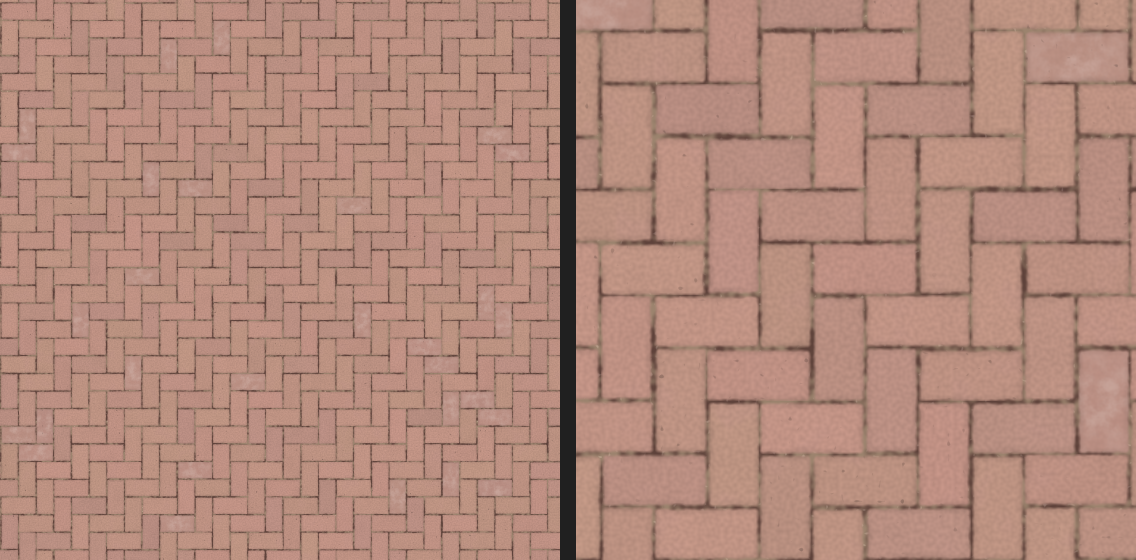
Left: the whole. Right: its middle third, enlarged.
Reproduce this texture procedurally as a three.js fragment shader.

```glsl
// Herringbone paving of worn pink and tan clay bricks with thin sandy joints.
varying vec2 vUv;

const float CELLS = 31.74;                // brick widths across the canvas
const vec2 PHASE = vec2(-0.046, 1.42);    // where the bond starts
const float HALF_JOINT = 0.034;           // in brick widths
const float EDGE_SOFT = 0.042;

const vec3 PINK = vec3(0.755, 0.568, 0.518);
const vec3 TAN = vec3(0.738, 0.578, 0.506);
const vec3 MAUVE = vec3(0.712, 0.545, 0.506);
const vec3 CHALK = vec3(0.785, 0.650, 0.610);
const vec3 JOINT_DARK = vec3(0.370, 0.260, 0.230);
const vec3 JOINT_SAND = vec3(0.610, 0.515, 0.430);

float hash(vec2 p) {
  vec3 q = fract(vec3(p.xyx) * 0.1031);
  q += dot(q, q.yzx + 33.33);
  return fract((q.x + q.y) * q.z);
}

vec2 gradient(vec2 cell) {
  float angle = 6.2832 * hash(cell);
  return vec2(cos(angle), sin(angle));
}

// Gradient noise, about -0.7 to 0.7
float noise(vec2 p) {
  vec2 i = floor(p);
  vec2 f = p - i;
  vec2 u = f * f * f * (f * (f * 6.0 - 15.0) + 10.0);
  vec2 e = vec2(1.0, 0.0);
  float low = mix(dot(gradient(i), f), dot(gradient(i + e.xy), f - e.xy), u.x);
  float high = mix(dot(gradient(i + e.yx), f - e.yx), dot(gradient(i + e.xx), f - e.xx), u.x);
  return mix(low, high, u.y);
}

float fbm(vec2 p) {
  float sum = 0.0;
  float amp = 1.0;
  for (int k = 0; k < 4; k++) {
    sum += amp * noise(p);
    p = p * 2.03 + 17.3;
    amp *= 0.55;
  }
  return sum;
}

float roundBox(vec2 p, vec2 halfSize, float radius) {
  vec2 q = abs(p) - halfSize + radius;
  return length(max(q, 0.0)) + min(max(q.x, q.y), 0.0) - radius;
}

// Finds the brick over p: its lower left cell, and its size
void herringbone(vec2 p, out vec2 base, out vec2 size) {
  base = floor(p);
  float turn = mod(base.x + base.y, 4.0);
  bool lying = turn < 1.5;
  size = lying ? vec2(2.0, 1.0) : vec2(1.0, 2.0);
  if (mod(turn, 2.0) > 0.5) base -= size - 1.0;
}

vec3 brickColor(vec2 id, vec2 local, vec2 p) {
  vec2 spot = local + id * 7.31;
  vec3 color = mix(PINK, TAN, hash(id + 3.0));
  color = mix(color, MAUVE, 0.7 * smoothstep(0.6, 1.0, hash(id + 41.0)));
  color *= 0.985 + 0.03 * hash(id + 87.0);

  // Firing stains, and grain
  float stain = fbm(spot * 1.1);
  color = mix(color, MAUVE, 0.35 * smoothstep(0.05, 0.7, stain));
  color *= 1.0 + 0.025 * stain + 0.07 * noise(p * 12.0);

  // Chalky wear on a few bricks
  float worn = step(0.945, hash(id + 150.0));
  float patches = smoothstep(-0.5, 0.8, fbm(spot * 2.3 + 5.0));
  float inside = 1.0 - smoothstep(0.2, 0.95, length(local * 0.9));
  color = mix(color, MAUVE, 0.6 * worn);
  color = mix(color, CHALK, worn * patches * (0.3 + 0.6 * inside));

  // Small pits
  float pitted = smoothstep(0.4, 0.9, hash(id + 210.0));
  float pits = smoothstep(0.42, 0.6, noise(spot * 7.0));
  return color * (1.0 - 0.18 * pits * pitted);
}

vec3 jointColor(vec2 p) {
  float sand = smoothstep(-0.5, 0.5, noise(p * 1.3) + 0.7 * noise(p * 6.0));
  vec3 color = mix(JOINT_DARK, JOINT_SAND, sand);
  float grit = smoothstep(0.3, 0.6, noise(p * 9.0 + 60.0));
  return color + 0.14 * grit;
}

void main() {
  vec2 p = vUv * CELLS + PHASE;
  vec2 id;
  vec2 size;
  herringbone(p, id, size);

  // Slightly shifted brick with chipped edges
  vec2 shift = 0.04 * (vec2(hash(id + 11.0), hash(id + 23.0)) - 0.5);
  vec2 local = p - id - 0.5 * size - shift;
  float chips = 0.022 * noise(p * 3.5) + 0.018 * noise(p * 9.0);
  float dist = roundBox(local, 0.5 * size - HALF_JOINT, 0.06) + chips;

  vec3 brick = brickColor(id, local, p);
  float rim = smoothstep(-0.13, 0.0, dist);
  brick *= 1.0 - rim * (0.06 + 0.08 * noise(p * 2.0 + 30.0));
  float joint = smoothstep(-EDGE_SOFT, EDGE_SOFT, dist);
  gl_FragColor = vec4(mix(brick, jointColor(p), joint), 1.0);
}
```
